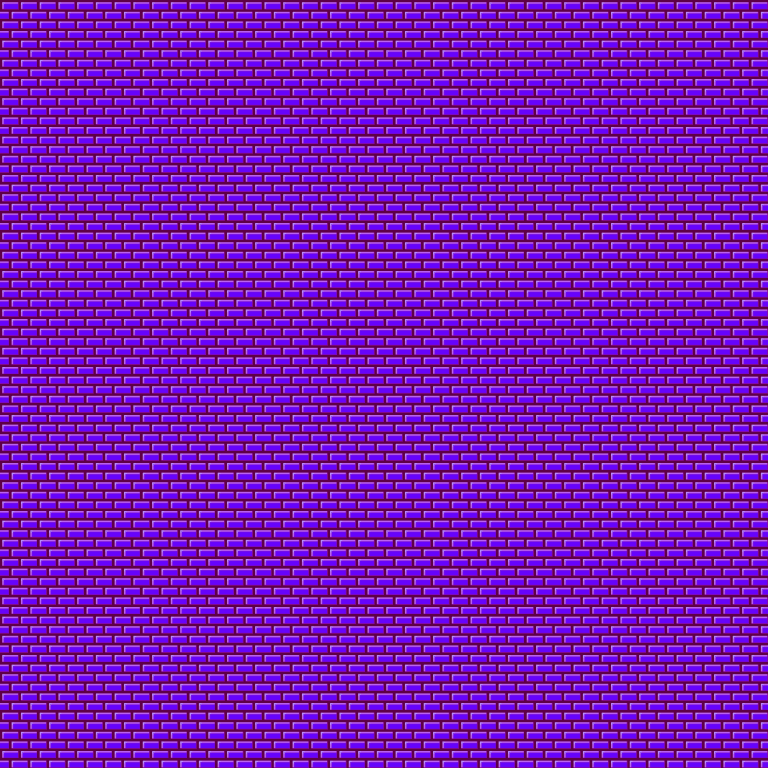
Give the GLSL for this texture map, as a Shadertoy shader.

```glsl
// Violet running-bond brick wall with bevelled highlights and dark plum mortar.

const vec2  GRID        = vec2(41.0, 80.0);  // bricks across, courses down
const float JOINT       = 0.23;              // lengths below are in course heights
const float HIGHLIGHT   = 0.15;
const float SHADE       = 0.08;
const float CORNER      = 0.06;

const vec3 MORTAR_COLOR = vec3(0.37, 0.00, 0.28);
const vec3 BODY_COLOR   = vec3(0.40, 0.01, 0.99);
const vec3 LIGHT_COLOR  = vec3(0.73, 0.38, 0.94);
const vec3 GLINT_COLOR  = vec3(0.71, 0.55, 0.99);
const vec3 SHADE_COLOR  = vec3(0.54, 0.04, 0.59);
const vec3 SOFT_COLOR   = vec3(0.49, 0.09, 0.85);

// Signed distance to a rounded box centred on the origin.
float roundedBox(vec2 p, vec2 halfSize, float radius) {
    vec2 q = abs(p) - halfSize + radius;
    return length(max(q, 0.0)) + min(max(q.x, q.y), 0.0) - radius;
}

// Smoothed coverage of the region where the distance is negative.
float coverage(float distanceToEdge, float pixel) {
    return clamp(0.5 - distanceToEdge / pixel, 0.0, 1.0);
}

// Position inside one brick cell, with every other course shifted by half.
vec2 brickCell(vec2 uv, vec2 grid) {
    vec2 p = uv * grid;
    float course = floor(p.y);
    p.x += 0.5 * mod(course + 1.0, 2.0);
    return fract(p);
}

// Bevelled face, lit from the upper left.
vec3 brickFace(vec2 p, vec2 halfSize, float pixel) {
    vec2 fromLit  = vec2(p.x + halfSize.x, halfSize.y - p.y);
    vec2 fromDark = vec2(halfSize.x - p.x, p.y + halfSize.y);
    float lit  = min(fromLit.x, fromLit.y);
    float dark = min(fromDark.x, fromDark.y);

    float softness = 1.0 - smoothstep(HIGHLIGHT, HIGHLIGHT + 0.13, lit);
    vec3 color = mix(BODY_COLOR, SOFT_COLOR, softness);

    float glint = coverage(length(fromLit - HIGHLIGHT) - 0.16, pixel);
    vec3 rim = mix(LIGHT_COLOR, GLINT_COLOR, glint);
    color = mix(color, rim, coverage(lit - HIGHLIGHT, pixel));
    return mix(color, SHADE_COLOR, coverage(dark - SHADE, pixel));
}

void mainImage(out vec4 fragColor, in vec2 fragCoord) {
    vec2 uv = fragCoord / iResolution.xy;
    float pixel = GRID.y / iResolution.y;

    // Mortar occupies the left and top edges of each cell.
    vec2 cellSize = vec2(GRID.y / GRID.x, 1.0);
    vec2 halfSize = 0.5 * (cellSize - JOINT);
    vec2 center = 0.5 * (cellSize + vec2(JOINT, -JOINT));
    vec2 p = brickCell(uv, GRID) * cellSize - center;

    vec3 face = brickFace(p, halfSize, pixel);
    float brick = coverage(roundedBox(p, halfSize, CORNER), pixel);
    fragColor = vec4(mix(MORTAR_COLOR, face, brick), 1.0);
}
```
